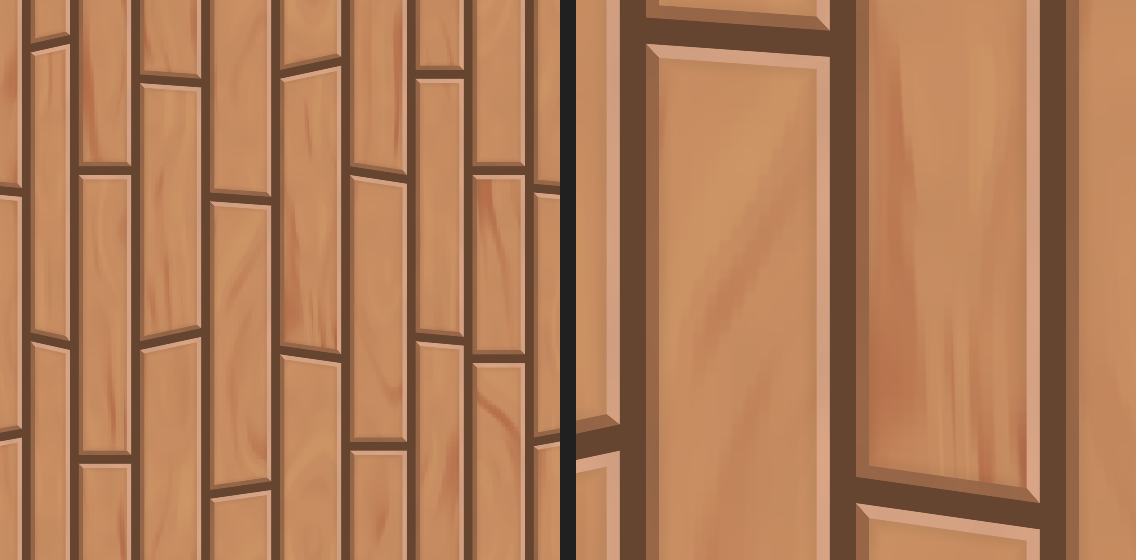
Left: the whole. Right: its middle third, enlarged.
Give the GLSL for this texture, as a Shadertoy shader.

```glsl
// Bevelled wooden planks in nine vertical columns with slanted, staggered end joints.

// Layout, in grid units: the canvas is GRID units wide and high.
const float GRID = 128.0;
const int COLUMNS = 9;
const float GROOVE_HALF = 1.0;
const float BEVEL = 1.0;

// Centre lines of the vertical grooves; the last one wraps to the first.
const float GROOVES[10] = float[10](6.0, 17.0, 31.0, 47.0, 63.0, 79.0, 94.0, 107.0, 121.0, 134.0);

// Two end joints per column: depth from the top and drop across the plank, twice.
const vec4 JOINTS[9] = vec4[9](
    vec4(10.0, -2.0, 78.0, 2.0),   vec4(39.0, 0.0, 105.0, 0.0),  vec4(18.5, 1.0, 77.5, -3.0),
    vec4(45.5, 1.0, 112.0, -2.0),  vec4(15.5, -3.0, 81.0, 2.0),  vec4(40.0, 2.0, 102.0, 0.0),
    vec4(17.0, 0.0, 77.5, 1.0),    vec4(39.0, 0.0, 82.0, 0.0),   vec4(43.5, 1.0, 100.0, -2.0));

// Colours
const vec3 WOOD = vec3(0.78, 0.55, 0.38);
const vec3 GRAIN_DARK = vec3(0.70, 0.42, 0.28);
const vec3 GRAIN_LIGHT = vec3(0.82, 0.61, 0.41);
const vec3 GROOVE = vec3(0.40, 0.27, 0.19);
const vec3 BEVEL_SHADE = vec3(0.59, 0.40, 0.28);
const vec3 BEVEL_LIGHT = vec3(0.83, 0.63, 0.51);

// Grain
const float RINGED_SHARE = 0.45;
const float RING_STRETCH = 0.36;
const float STREAK_FREQ = 0.55;

float hash(vec2 p) {
    return fract(sin(dot(p, vec2(127.1, 311.7))) * 43758.5453);
}

float noise(vec2 p) {
    vec2 i = floor(p), f = fract(p);
    f = f * f * (3.0 - 2.0 * f);
    return mix(mix(hash(i), hash(i + vec2(1, 0)), f.x),
               mix(hash(i + vec2(0, 1)), hash(i + vec2(1, 1)), f.x), f.y);
}

// Wood colour at p, measured from the top centre of a plank.
vec3 woodGrain(vec2 p, vec2 size, float seed) {
    // Soft blocks one grid unit wide
    vec2 q = floor(p) + smoothstep(0.15, 0.85, fract(p));
    vec2 shift = vec2(seed * 37.0, seed * 91.0);
    float warp = noise(q * vec2(0.13, 0.05) + shift);

    // Either long streaks that lean and wander, or rings around a knot
    float lean = (hash(vec2(seed, 2.0)) - 0.5) * 0.16;
    float across = q.x + lean * q.y + 6.0 * warp;
    if (hash(vec2(seed, 5.0)) < RINGED_SHARE) {
        vec2 knot = size * vec2(hash(vec2(seed, 7.0)) - 0.5, 0.25 + 0.5 * hash(vec2(seed, 9.0)));
        across = length((q - knot) * vec2(1.0, RING_STRETCH)) + 4.0 * warp;
    }

    float streak = noise(vec2(across * STREAK_FREQ, q.y * 0.045) + shift);
    float patches = smoothstep(0.25, 0.8, noise(q * vec2(0.16, 0.07) + shift + 19.0));
    float mottle = noise(q * vec2(0.3, 0.2) + shift + 43.0) - 0.5;

    vec3 color = WOOD * (1.0 + 0.025 * mottle);
    color = mix(color, GRAIN_LIGHT, 0.5 * smoothstep(0.35, 0.05, streak) * (1.0 - 0.5 * patches));
    return mix(color, GRAIN_DARK, smoothstep(0.55, 0.95, streak) * (0.2 + 0.7 * patches));
}

void mainImage(out vec4 fragColor, in vec2 fragCoord) {
    vec2 uv = fragCoord / iResolution.xy;
    float aa = 0.5 * GRID / min(iResolution.x, iResolution.y);
    float x = mod(uv.x * GRID - GROOVES[0], GRID) + GROOVES[0];
    float y = (1.0 - uv.y) * GRID;

    // Column that holds this point
    int column = 0;
    for (int i = 1; i < COLUMNS; i++) {
        if (x >= GROOVES[i]) column = i;
    }
    float left = GROOVES[column], right = GROOVES[column + 1];
    float middle = 0.5 * (left + right);
    float along = (x - middle) / (right - left - 2.0 * GROOVE_HALF);

    // Plank within the column; the lower one wraps past the bottom
    vec4 joint = JOINTS[column];
    float upper = joint.x + joint.y * along;
    float lower = joint.z + joint.w * along;
    float top = upper, bottom = lower, plank = 0.0;
    if (y < upper || y >= lower) {
        if (y < upper) y += GRID;
        top = lower;
        bottom = upper + GRID;
        plank = 1.0;
    }

    // Distance inside the lit (top, right) and shaded (left, bottom) edges
    float lit = min(y - top, right - x) - GROOVE_HALF;
    float shaded = min(x - left, bottom - y) - GROOVE_HALF;
    float edge = min(lit, shaded);

    float seed = hash(vec2(float(column) + 1.0, plank + 3.0));
    float start = plank < 0.5 ? joint.x : joint.z;
    vec2 size = vec2(right - left, bottom - top);
    vec3 color = woodGrain(vec2(x - middle, y - start), size, seed);

    // Soft rim, mitred bevel, then groove
    color *= 1.0 - 0.05 * smoothstep(BEVEL + 1.2, BEVEL, edge);
    vec3 bevel = mix(BEVEL_LIGHT, BEVEL_SHADE, smoothstep(-aa, aa, lit - shaded));
    bevel *= 0.97 + 0.06 * noise(vec2(x * 0.4, y * 0.15) + seed * 50.0);
    color = mix(bevel, color, smoothstep(BEVEL - aa, BEVEL + aa, edge));
    color = mix(GROOVE, color, smoothstep(-aa, aa, edge));

    fragColor = vec4(color, 1.0);
}
```
